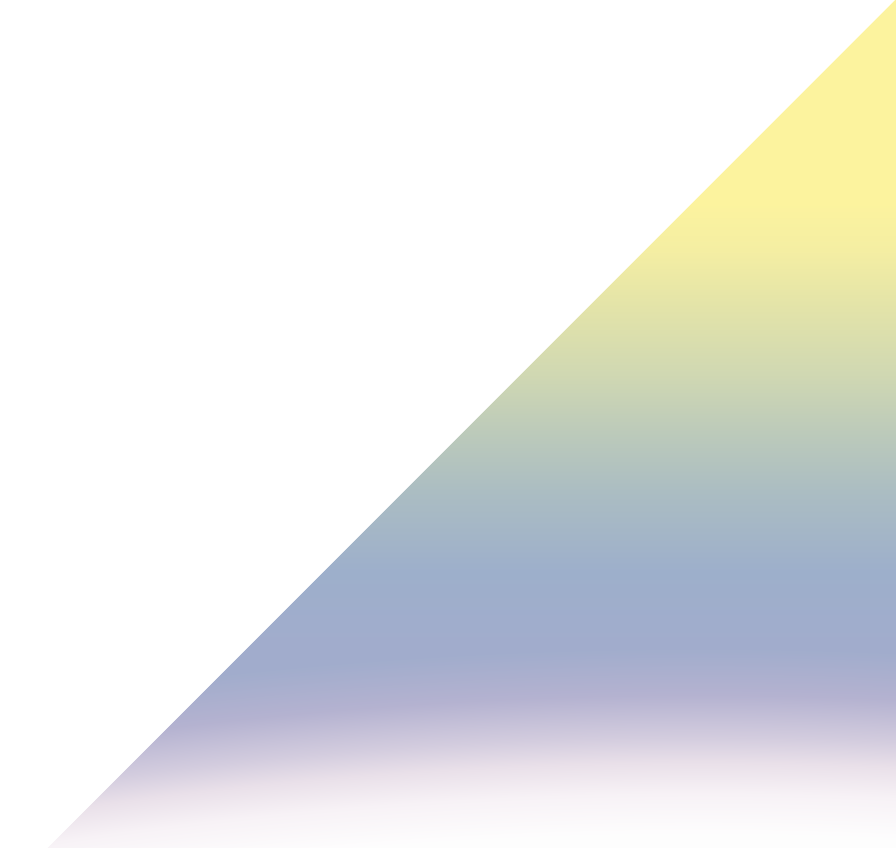
Write a Shadertoy shader that draws this background.

```glsl
// A diagonal wedge on white, shaded from yellow through blue to a curved lavender haze.

// Fades linearly from the colour above to the next one between two heights.
vec3 blendDown(vec3 above, vec3 below, float top, float bottom, float height) {
    return mix(above, below, clamp((top - height) / (top - bottom), 0.0, 1.0));
}

void mainImage(out vec4 fragColor, in vec2 fragCoord) {
    vec2 uv = fragCoord / iResolution.xy;

    // Level bands: yellow, sage, teal grey, blue
    vec3 color = vec3(0.988, 0.953, 0.620);
    color = blendDown(color, vec3(0.957, 0.933, 0.637), 0.760, 0.704, uv.y);
    color = blendDown(color, vec3(0.894, 0.894, 0.659), 0.704, 0.642, uv.y);
    color = blendDown(color, vec3(0.816, 0.847, 0.698), 0.642, 0.559, uv.y);
    color = blendDown(color, vec3(0.737, 0.792, 0.729), 0.559, 0.490, uv.y);
    color = blendDown(color, vec3(0.671, 0.741, 0.761), 0.490, 0.421, uv.y);
    color = blendDown(color, vec3(0.616, 0.686, 0.796), 0.421, 0.325, uv.y);
    color = blendDown(color, vec3(0.631, 0.676, 0.800), 0.325, 0.245, uv.y);

    // Arched haze: lavender, pale pink, white
    float arch = uv.y + 0.11 * (uv.x - 0.78) * (uv.x - 0.78);
    color = blendDown(color, vec3(0.706, 0.698, 0.816), 0.235, 0.180, arch);
    color = blendDown(color, vec3(0.827, 0.800, 0.871), 0.180, 0.130, arch);
    color = blendDown(color, vec3(0.914, 0.878, 0.914), 0.130, 0.100, arch);
    color = blendDown(color, vec3(0.969, 0.949, 0.965), 0.100, 0.063, arch);
    color = blendDown(color, vec3(0.994, 0.992, 0.994), 0.063, 0.015, arch);

    // Diagonal edge, running up to the top right corner
    float edge = uv.x - mix(0.053, 0.999, uv.y);
    float softness = 0.75 / iResolution.x;
    float wedge = smoothstep(-softness, softness, edge);
    fragColor = vec4(mix(vec3(1.0), color, wedge), 1.0);
}
```
